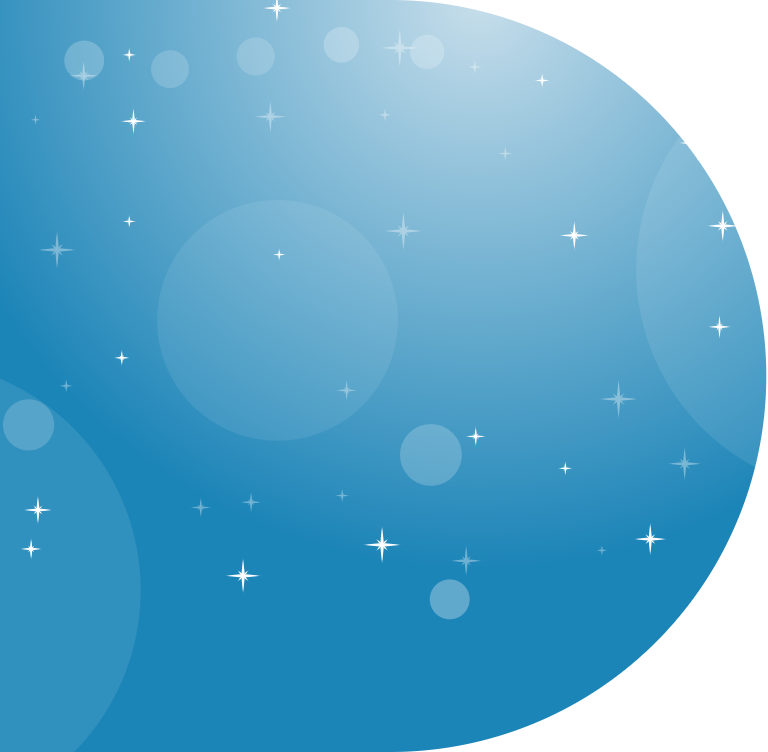
Write a WebGL 1 fragment shader that draws this background.

```glsl
precision highp float;
uniform vec2 u_resolution;

#define DEEP_BLUE vec3(0.11, 0.52, 0.72)
#define PALE_BLUE vec3(0.78, 0.87, 0.92)
#define GLOW_CENTER vec2(0.637, 1.0)
#define GLOW_RADIUS 0.755
#define PANEL_CENTER vec2(0.519, 0.5)
#define PANEL_RADIUS 0.5
#define STAR_COLUMNS 7
#define STAR_ROWS 6
#define STAR_SPACING vec2(0.139, 0.14)
#define STAR_ORIGIN vec2(0.075, 0.235)
#define STAR_MAX 0.028
#define TOP_DISCS 5

vec3 hash(vec2 cell) {
  vec3 k = vec3(dot(cell, vec2(127.1, 311.7)),
                dot(cell, vec2(269.5, 183.3)),
                dot(cell, vec2(419.2, 371.9)));
  return fract(sin(k) * 43758.5);
}

// Smooth coverage of a disc
float disc(vec2 p, vec2 center, float radius, float pixel) {
  return clamp((radius - length(p - center)) / pixel + 0.5, 0.0, 1.0);
}

// A needle along x, tapering to both tips
float needle(vec2 q, float reach, float thickness, float pixel) {
  float halfWidth = thickness * max(0.0, 1.0 - abs(q.x) / reach);
  float cover = clamp((halfWidth - abs(q.y)) / pixel + 0.5, 0.0, 1.0);
  return cover * min(1.0, 2.0 * halfWidth / pixel);
}

// Four long points with four short diagonal ones
float sparkle(vec2 q, float size, float pixel) {
  float thickness = 0.0007 + 0.07 * size;
  vec2 d = vec2(q.x + q.y, q.y - q.x) * 0.7071;
  float cross = max(needle(q, size, thickness, pixel),
                    needle(q.yx, size, thickness, pixel));
  float diagonal = max(needle(d, size * 0.45, thickness * 0.7, pixel),
                       needle(d.yx, size * 0.45, thickness * 0.7, pixel));
  return max(cross, diagonal);
}

void main() {
  float pixel = 1.0 / u_resolution.y;
  vec2 p = gl_FragCoord.xy * pixel;

  // Glow falling from the top edge
  float glow = max(0.0, 1.0 - length(p - GLOW_CENTER) / GLOW_RADIUS);
  vec3 color = mix(DEEP_BLUE, PALE_BLUE, glow);

  // Large faint discs
  float veil = 0.08 * disc(p, vec2(0.369, 0.574), 0.16, pixel);
  veil += 0.09 * disc(p, vec2(1.144, 0.642), 0.298, pixel);
  veil += 0.09 * disc(p, vec2(-0.118, 0.215), 0.305, pixel);

  // Medium discs
  veil += 0.30 * disc(p, vec2(0.598, 0.203), 0.0265, pixel);
  veil += 0.20 * disc(p, vec2(0.573, 0.395), 0.041, pixel);
  veil += 0.17 * disc(p, vec2(0.038, 0.435), 0.034, pixel);

  // Small discs strung along the top
  for (int i = 0; i < TOP_DISCS; i++) {
    float n = float(i);
    vec3 h = hash(vec2(n, 17.0));
    vec2 center = vec2(0.112 + 0.114 * n, 0.92 + 0.06 * (h.x - 0.5));
    veil += (0.13 + 0.09 * h.z) * disc(p, center, 0.018 + 0.013 * h.y, pixel);
  }
  color = mix(color, vec3(1.0), veil);

  // Stars on a loosely jittered grid
  for (int row = 0; row < STAR_ROWS; row++) {
    for (int column = 0; column < STAR_COLUMNS; column++) {
      vec2 cell = vec2(float(column), float(row));
      vec3 place = hash(cell + 3.0);
      vec3 look = hash(cell + 41.0);
      vec2 center = STAR_ORIGIN + STAR_SPACING * (cell + 0.8 * (place.xy - 0.5));
      float size = STAR_MAX * mix(0.25, 1.0, look.x);
      float opacity = look.y < 0.5 ? 0.36 : 1.0;
      opacity *= step(0.12, place.z);
      color = mix(color, vec3(1.0), opacity * sparkle(p - center, size, pixel));
    }
  }

  // Panel with a half-round right side
  vec2 fromCenter = vec2(max(p.x - PANEL_CENTER.x, 0.0), p.y - PANEL_CENTER.y);
  float panel = disc(fromCenter, vec2(0.0), PANEL_RADIUS, pixel);
  gl_FragColor = vec4(mix(vec3(1.0), color, panel), 1.0);
}
```
